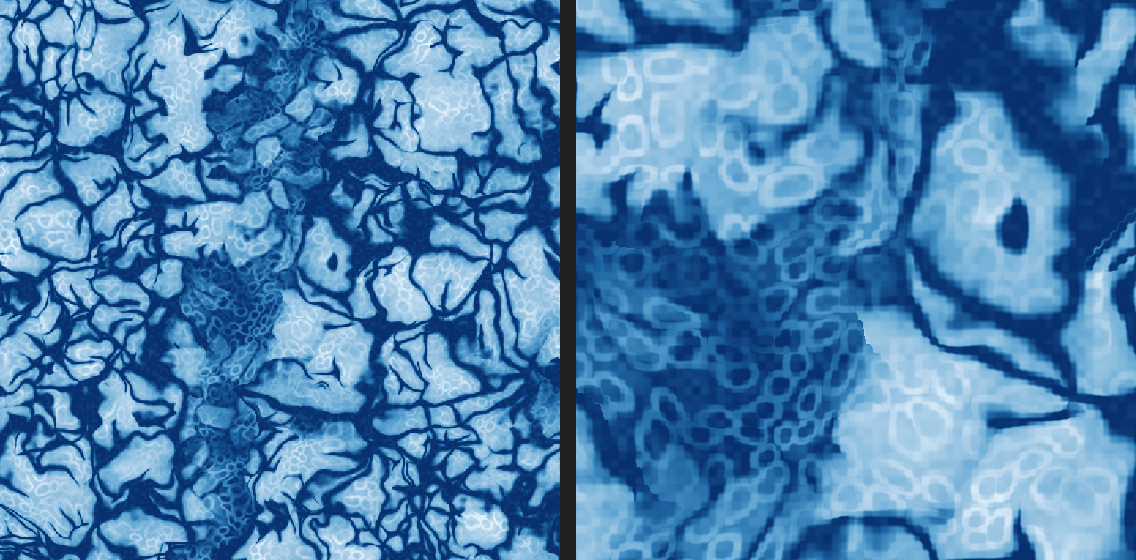
Left: the whole. Right: its middle third, enlarged.
Give the GLSL for this texture map, as a Shadertoy shader.

```glsl
// Blue relief map: pale lobed plateaus cut by branching dark channels that drain
// into a rough valley. Warped cellular noise at three scales gives the channels,
// a finer one gives the pale curls, and a softened raster gives the mosaic grain.

#define GRID 205.0           // raster cells across the canvas
#define BIG_SCALE 4.2        // main channels, cells per canvas
#define MID_SCALE 9.5        // plateau lobes
#define SMALL_SCALE 20.0     // side branches
#define CURL_SCALE 50.0      // pale curls
#define CHANNEL_WIDTH 0.0100 // half width of a main channel
#define PLATEAU_TONE 0.70
#define VALLEY_TONE 0.08
#define CURL_CONTRAST 0.17
#define GRAIN 0.10

vec2 hash2(vec2 p) {
    vec3 q = fract(p.xyx * vec3(0.1031, 0.1030, 0.0973));
    q += dot(q, q.yzx + 33.33);
    return fract((q.xx + q.yz) * q.zy);
}

vec2 noise2(vec2 p) {
    vec2 i = floor(p), f = fract(p);
    f = f * f * (3.0 - 2.0 * f);
    return mix(mix(hash2(i), hash2(i + vec2(1, 0)), f.x),
               mix(hash2(i + vec2(0, 1)), hash2(i + vec2(1, 1)), f.x), f.y);
}

// Cellular noise: x = distance to centre, y = rounded distance to edge, zw = centre
vec4 cells(vec2 p) {
    vec2 base = floor(p), nearest = vec2(8.0);
    for (int y = -1; y <= 1; y++)
    for (int x = -1; x <= 1; x++) {
        vec2 c = base + vec2(x, y);
        vec2 d = c + hash2(c) - p;
        if (dot(d, d) < dot(nearest, nearest)) nearest = d;
    }
    float edges = 1e-6;
    vec2 home = floor(p + nearest);
    for (int y = -2; y <= 2; y++)
    for (int x = -2; x <= 2; x++) {
        vec2 c = home + vec2(x, y);
        vec2 d = c + hash2(c) - p;
        vec2 gap = d - nearest;
        if (dot(gap, gap) > 1e-5)
            edges += exp(-18.0 * dot(0.5 * (d + nearest), normalize(gap)));
    }
    return vec4(length(nearest), max(-log(edges) / 18.0, 0.0), p + nearest);
}

// Signed distance to the main valley, a smaller one at the right and a pool
float valleyDistance(vec2 p) {
    float centre = mix(0.36, 0.56, p.y) + 0.018 * sin(p.y * 13.0);
    float halfWidth = 0.025 + 0.04 * smoothstep(0.0, 0.4, p.y);
    float mainValley = abs(p.x - centre) - halfWidth;
    vec2 side = (p - vec2(0.98, 0.34)) * vec2(1.0, 0.3);
    vec2 pool = (p - vec2(0.53, 0.22)) * vec2(0.7, 1.2);
    return min(mainValley, min(length(side) - 0.035, length(pool) - 0.025));
}

// Dark bed, then a soft flank; channels too narrow to show fade away
float bank(float edge, float width) {
    float w = max(width, 0.001);
    float shade = smoothstep(0.15 * w, 0.75 * w, edge) * (0.65 + 0.35 * smoothstep(0.0, 2.2 * w, edge));
    return mix(1.0, shade, smoothstep(0.001, 0.005, width));
}

vec3 blues(float t) {
    vec3 ramp[7] = vec3[7](
        vec3(0.03, 0.19, 0.43), vec3(0.11, 0.38, 0.62), vec3(0.25, 0.55, 0.76),
        vec3(0.43, 0.68, 0.84), vec3(0.58, 0.76, 0.88), vec3(0.72, 0.84, 0.93),
        vec3(0.88, 0.94, 0.98));
    float s = clamp(t, 0.0, 0.999) * 6.0;
    int i = int(s);
    return mix(ramp[i], ramp[i + 1], fract(s));
}

void mainImage(out vec4 fragColor, in vec2 fragCoord) {
    // Raster with softened steps
    vec2 g = fragCoord / iResolution.y * GRID;
    vec2 uv = (floor(g) + smoothstep(0.1, 0.9, fract(g))) / GRID;

    // Bend the cells so that channels meander
    vec2 p = uv + 0.07 * (noise2(uv * 6.0) - 0.5)
                + 0.050 * (noise2(uv * 16.0 + 5.0) - 0.5)
                + 0.020 * (noise2(uv * 45.0 + 9.0) - 0.5);
    vec4 big = cells(p * BIG_SCALE + 3.0);
    vec4 mid = cells(p * MID_SCALE + 17.0);
    vec4 small = cells(p * SMALL_SCALE + 41.0);
    vec4 curl = cells((uv + 0.5 * (p - uv)) * CURL_SCALE);

    // Whole lobes belong to the valley or to the plateau
    float lobe = valleyDistance((mid.zw - 17.0) / MID_SCALE);
    float here = valleyDistance(p);
    float inValley = smoothstep(0.012, -0.012, mix(lobe, here, 0.4));
    float nearValley = exp(-16.0 * max(here, 0.0));

    // Channels taper to dead ends, widen downhill and get combed banks
    vec2 gate = noise2(uv * 10.0 + 30.0);
    float twigs = noise2(uv * 15.0 + 70.0).x;
    vec2 comb = vec2(noise2(uv * vec2(14.0, 110.0)).x, noise2(uv * vec2(110.0, 14.0)).y);
    float width = CHANNEL_WIDTH * (1.0 + 1.2 * nearValley) * (0.4 + 0.6 * (comb.x + comb.y));
    float land = bank(big.y / BIG_SCALE, width * (0.4 + 0.9 * gate.y));
    land = min(land, bank(mid.y / MID_SCALE, width * 1.5 * smoothstep(0.2, 0.75, gate.x)));
    land = min(land, bank(small.y / SMALL_SCALE, width * smoothstep(0.4, 0.8, twigs)));

    // Tones of plateau and valley floor, both with small pale loops
    float loop = 1.0 - smoothstep(0.04, 0.2, abs(curl.x - 0.42));
    float curls = CURL_CONTRAST * (loop * noise2(uv * 30.0).x * 1.7 - 0.35);
    float plateau = PLATEAU_TONE + 0.22 * (noise2(uv * 24.0).y - 0.5)
                  + 0.24 * (0.42 - big.x) + 0.14 * (0.4 - mid.x);
    float patchTone = hash2(floor(small.zw)).x * smoothstep(0.0, 0.15, small.y);
    float valley = VALLEY_TONE + 0.50 * patchTone * smoothstep(0.1, 0.6, noise2(uv * 9.0).x);
    float grain = GRAIN * (noise2(uv * GRID).x - 0.5);

    float tone = mix((plateau + curls) * land, valley + curls, inValley);
    fragColor = vec4(blues(tone + grain), 1.0);
}
```
